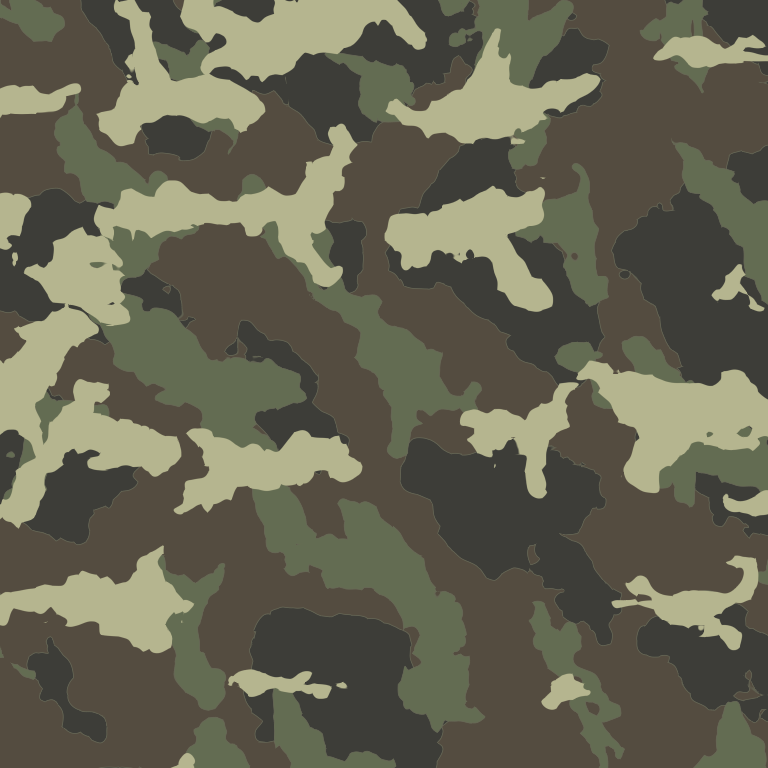
Reproduce this pattern procedurally as a WebGL 2 fragment shader.

```glsl
#version 300 es
precision highp float;
// Woodland camouflage: dark, green and tan patches stacked on a brown ground.
// Each patch is a union of tapered limbs scattered on a jittered grid, and
// noise bends the limbs and makes their borders lumpy and thorny.

uniform vec2 u_resolution;
out vec4 fragColor;

const vec3 BROWN = vec3(0.33, 0.30, 0.25);
const vec3 DARK = vec3(0.238, 0.238, 0.218);
const vec3 GREEN = vec3(0.39, 0.423, 0.32);
const vec3 TAN = vec3(0.71, 0.71, 0.56);
const vec3 OUTLINE = vec3(0.41, 0.415, 0.345);
const float OUTLINE_WIDTH = 0.0006;

vec2 hash2(vec2 cell, float seed) {
    vec3 q = fract((cell.xyx + seed * 17.13) * vec3(0.1031, 0.1030, 0.0973));
    q += dot(q, q.yzx + 33.33);
    return fract((q.xx + q.yz) * q.zy);
}

// Two independent channels of smooth noise, each in -1..1
vec2 noise2(vec2 p, float seed) {
    vec2 cell = floor(p);
    vec2 f = fract(p);
    f = f * f * f * (f * (f * 6.0 - 15.0) + 10.0);
    vec2 low = mix(hash2(cell, seed), hash2(cell + vec2(1, 0), seed), f.x);
    vec2 high = mix(hash2(cell + vec2(0, 1), seed), hash2(cell + vec2(1, 1), seed), f.x);
    return mix(low, high, f.y) * 2.0 - 1.0;
}

// Creased noise: notches cut inward and barbs point outward
float thorns(vec2 p, float seed) {
    vec2 n = abs(noise2(p, seed));
    return n.x - n.y;
}

mat2 rotation(float angle) {
    float c = cos(angle), s = sin(angle);
    return mat2(c, s, -s, c);
}

// Distance to a limb that starts at the origin and narrows toward its tip
float limbDistance(vec2 p, vec2 tip, float baseRadius, float tipRadius) {
    float along = clamp(dot(p, tip) / dot(tip, tip), 0.0, 1.0);
    return length(p - tip * along) - mix(baseRadius, tipRadius, along);
}

// Distance to the nearest scattered patch, in grid cells
float scatterDistance(vec2 p, float radius, float axis, float seed) {
    vec2 home = floor(p);
    mat2 turn = rotation(axis);
    float nearest = 2.0;
    for (int y = -1; y <= 1; y++) {
        for (int x = -1; x <= 1; x++) {
            vec2 cell = home + vec2(x, y);
            vec2 center = cell + mix(vec2(0.2), vec2(0.8), hash2(cell, seed));
            vec2 traits = hash2(cell, seed + 1.7);
            float size = mix(0.35, 1.2, traits.x);
            float girth = size * radius * mix(0.7, 1.35, hash2(cell, seed + 2.4).x);
            for (int limb = 0; limb < 3; limb++) {
                vec2 vary = hash2(cell, seed + 3.1 + float(limb));
                float angle = 6.2832 * traits.y + 2.1 * float(limb) + vary.x - 0.5;
                vec2 direction = turn * vec2(cos(angle), 0.5 * sin(angle));
                vec2 tip = size * mix(0.35, 0.76, vary.y) * direction;
                nearest = min(nearest, limbDistance(p - center, tip, girth, girth * 0.5));
            }
        }
    }
    return nearest;
}

// Distance to one camouflage layer, in canvas units
float patchDistance(vec2 p, float cellSize, float radius, float axis, float rough, float seed) {
    vec2 bent = p + 0.036 * noise2(p * 7.0, seed + 11.0);
    bent += 0.018 * rough * noise2(p * 15.0, seed + 14.0);
    bent += 0.011 * rough * noise2(p * 31.0, seed + 12.0);
    float border = 0.015 * thorns(p * 24.0, seed + 13.0) + 0.008 * thorns(p * 47.0, seed + 15.0);
    return cellSize * scatterDistance(bent / cellSize, radius, axis, seed) + rough * border;
}

// Undo the stretching from the bends so that edges keep an even width
float evenDistance(float d, float pixel) {
    float slope = length(vec2(dFdx(d), dFdy(d))) / pixel;
    return d / clamp(slope, 0.5, 5.0);
}

vec3 paintPatch(vec3 ground, vec3 color, float d, float pixel) {
    return mix(color, ground, smoothstep(-0.7 * pixel, 0.7 * pixel, d));
}

vec3 paintOutline(vec3 ground, float d, float pixel) {
    float line = 1.0 - smoothstep(0.0, OUTLINE_WIDTH + 0.5 * pixel, abs(d));
    return mix(ground, OUTLINE, 0.75 * line);
}

void main() {
    float pixel = 1.0 / u_resolution.y;
    vec2 p = gl_FragCoord.xy * pixel;

    // Cell size, limb radius, main direction, border roughness, seed
    float dark = evenDistance(patchDistance(p, 0.28, 0.43, -0.5, 0.85, 2.0), pixel);
    float green = evenDistance(patchDistance(p + 0.37, 0.24, 0.165, -1.0, 0.95, 23.0), pixel);
    float pale = evenDistance(patchDistance(p + 0.71, 0.25, 0.13, 0.2, 1.0, 47.0), pixel);

    vec3 color = paintPatch(BROWN, DARK, dark, pixel);
    color = paintOutline(color, dark, pixel);
    color = paintPatch(color, GREEN, green, pixel);
    color = paintOutline(color, green, pixel);
    color = paintPatch(color, TAN, pale, pixel);

    fragColor = vec4(color, 1.0);
}
```
